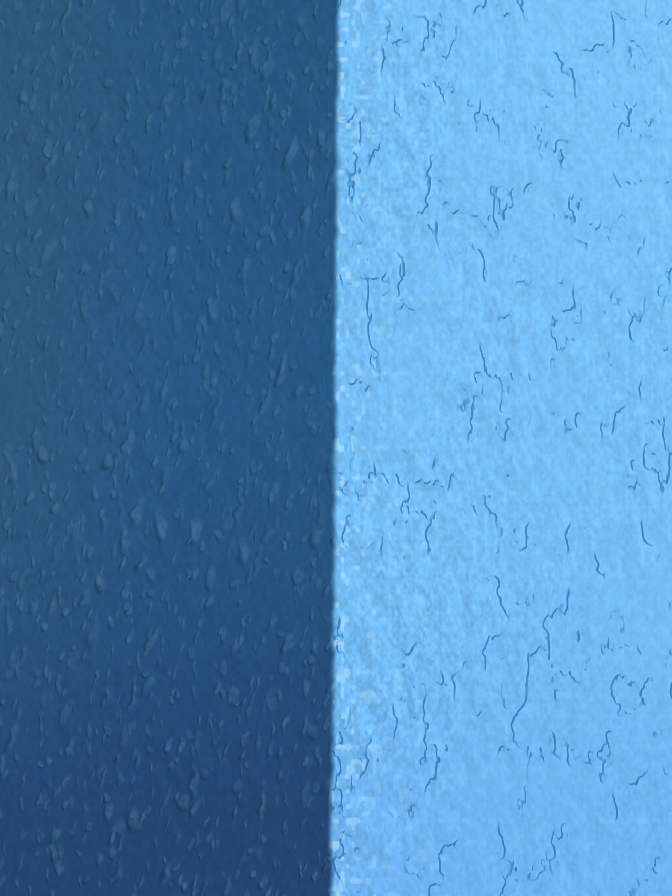
Write a WebGL 2 fragment shader that draws this texture.

```glsl
#version 300 es
precision highp float;

uniform vec2 u_resolution;
out vec4 outColor;

// Corner position and softness, as fractions of the width
const float EDGE_BOTTOM = 0.493;
const float EDGE_TOP = 0.504;
const float EDGE_SOFT = 0.006;

// Paint colours
const vec3 SHADE_TOP = vec3(0.155, 0.345, 0.500);
const vec3 SHADE_MID = vec3(0.155, 0.345, 0.520);
const vec3 SHADE_LOW = vec3(0.140, 0.275, 0.445);
const vec3 SHADE_GREY = vec3(0.195, 0.350, 0.480);
const vec3 LIT_TOP = vec3(0.475, 0.765, 0.970);
const vec3 LIT_MID = vec3(0.455, 0.745, 0.960);
const vec3 LIT_LOW = vec3(0.430, 0.705, 0.945);
const vec3 CRACK_COLOR = vec3(0.170, 0.420, 0.680);
const vec3 FLAKE_COLOR = vec3(0.290, 0.470, 0.610);
const vec3 GLINT_COLOR = vec3(0.760, 0.920, 1.000);

// Surface detail, in units of the canvas height
const vec2 CRACK_SCALE = vec2(62.0, 27.0);
const float CRACK_WIDTH = 0.0011;
const vec2 GRAIN_SCALE = vec2(230.0, 165.0);
const float GRAIN_STRENGTH = 0.13;
const float RELIEF_STRENGTH = 0.16;
const int FLAKE_LAYERS = 3;

float hash(vec2 p) {
    return fract(sin(dot(p, vec2(127.1, 311.7))) * 43758.5453);
}

float noise(vec2 p) {
    vec2 i = floor(p);
    vec2 f = fract(p);
    f = f * f * (3.0 - 2.0 * f);
    float low = mix(hash(i), hash(i + vec2(1, 0)), f.x);
    float high = mix(hash(i + vec2(0, 1)), hash(i + vec2(1, 1)), f.x);
    return mix(low, high, f.y);
}

// Plaster height, stretched vertically and ragged at small scale
float plaster(vec2 p) {
    vec2 q = p * CRACK_SCALE;
    return 0.62 * noise(q) + 0.25 * noise(q * 2.3 + 17.0) + 0.13 * noise(q * 4.9 + 41.0);
}

// x: raised flake coverage, y: shadow at its lower left rim
vec2 flakes(vec2 p, float pixel) {
    vec2 result = vec2(0.0);
    for (int layer = 0; layer < FLAKE_LAYERS; layer++) {
        float scale = 24.0 + 13.0 * float(layer);
        vec2 q = p * scale + 19.7 * float(layer);
        vec2 cell = floor(q);
        for (int k = 0; k < 9; k++) {
            vec2 id = cell + vec2(k % 3 - 1, k / 3 - 1);
            float pick = hash(id + 5.3);
            vec2 center = id + vec2(hash(id), hash(id + 31.1));
            vec2 d = q - center;
            d.x -= d.y * (0.55 * hash(id + 8.9) - 0.12);
            d.x += 0.16 * (noise(q * 4.0) - 0.5);
            vec2 size = vec2(0.05 + 0.10 * pick * pick, 0.14 + 0.24 * hash(id + 12.7));
            float soft = max(0.05, pixel * scale);
            float body = (length(d / size) - 1.0) * size.x;
            float rim = (length((d + vec2(0.05, 0.07)) / size) - 1.0) * size.x;
            float strength = step(0.35, pick) * (0.35 + 0.65 * hash(id + 2.2));
            result.x = max(result.x, strength * (1.0 - smoothstep(-soft, soft, body)));
            result.y = max(result.y, strength * (1.0 - smoothstep(-soft, soft, rim)));
        }
    }
    return vec2(result.x, max(result.y - result.x, 0.0));
}

void main() {
    vec2 uv = gl_FragCoord.xy / u_resolution;
    vec2 p = gl_FragCoord.xy / u_resolution.y;
    float pixel = 1.0 / u_resolution.y;

    // Relief and its slope
    float step1 = 0.0013;
    float height = plaster(p);
    vec2 slope = vec2(plaster(p + vec2(step1, 0)), plaster(p + vec2(0, step1))) - height;
    float relief = clamp(dot(slope, vec2(-5.0, -7.0)), -1.0, 1.0);
    float grain = 0.6 * noise(p * GRAIN_SCALE) + 0.4 * noise(p * GRAIN_SCALE * 1.9 + 7.0) - 0.5;
    float patches = noise(p * vec2(13.0, 9.0) + 3.0);

    // Corner between the two faces
    float edge = mix(EDGE_BOTTOM, EDGE_TOP, uv.y) + 0.004 * (noise(vec2(4.0, p.y * 70.0)) - 0.5);
    float offset = uv.x - edge;
    float lit = smoothstep(-EDGE_SOFT, EDGE_SOFT, offset);

    // Shaded face with pale flakes
    vec3 shade = mix(SHADE_LOW, SHADE_MID, smoothstep(0.02, 0.55, uv.y));
    shade = mix(shade, SHADE_TOP, smoothstep(0.6, 1.0, uv.y));
    float greyness = (1.0 - smoothstep(0.0, 0.32, uv.x)) * smoothstep(0.0, 0.6, uv.y);
    shade = mix(shade, SHADE_GREY, 0.65 * greyness);
    shade *= 1.0 + 0.10 * grain + 0.06 * relief;
    vec2 flake = flakes(p, pixel);
    shade = mix(shade, FLAKE_COLOR, 0.55 * flake.x * (0.8 + grain));
    shade *= 1.0 - 0.28 * flake.y;

    // Sunlit face with broken vertical cracks
    vec3 sun = mix(LIT_LOW, LIT_MID, smoothstep(0.0, 0.45, uv.y));
    sun = mix(sun, LIT_TOP, smoothstep(0.5, 1.0, uv.y) * smoothstep(0.5, 0.9, uv.x));
    float rough = mix(1.25, 0.75, smoothstep(0.0, 0.4, offset)) * (0.65 + 0.7 * patches);
    sun *= 1.0 + rough * (GRAIN_STRENGTH * grain + RELIEF_STRENGTH * relief * 0.5);
    float distanceToCrack = abs(height - 0.47) * step1 / max(length(slope), 0.02);
    float width = max(CRACK_WIDTH, 0.7 * pixel);
    float crack = 1.0 - smoothstep(0.3 * width, 1.6 * width, distanceToCrack);
    crack *= smoothstep(0.42, 0.68, noise(p * vec2(48.0, 30.0) + 61.0));
    crack *= smoothstep(-0.02, 0.05, -slope.x + 0.4 * slope.y + 0.02);
    sun = mix(sun, CRACK_COLOR, 0.75 * crack);

    // Glints along the corner
    float glint = smoothstep(0.62, 0.85, noise(p * vec2(170.0, 120.0) + 90.0));
    float nearEdge = exp(-max(offset, 0.0) * 17.0);
    sun = mix(sun, GLINT_COLOR, glint * (0.08 + 0.5 * nearEdge));

    outColor = vec4(clamp(mix(shade, sun, lit), 0.0, 1.0), 1.0);
}
```
